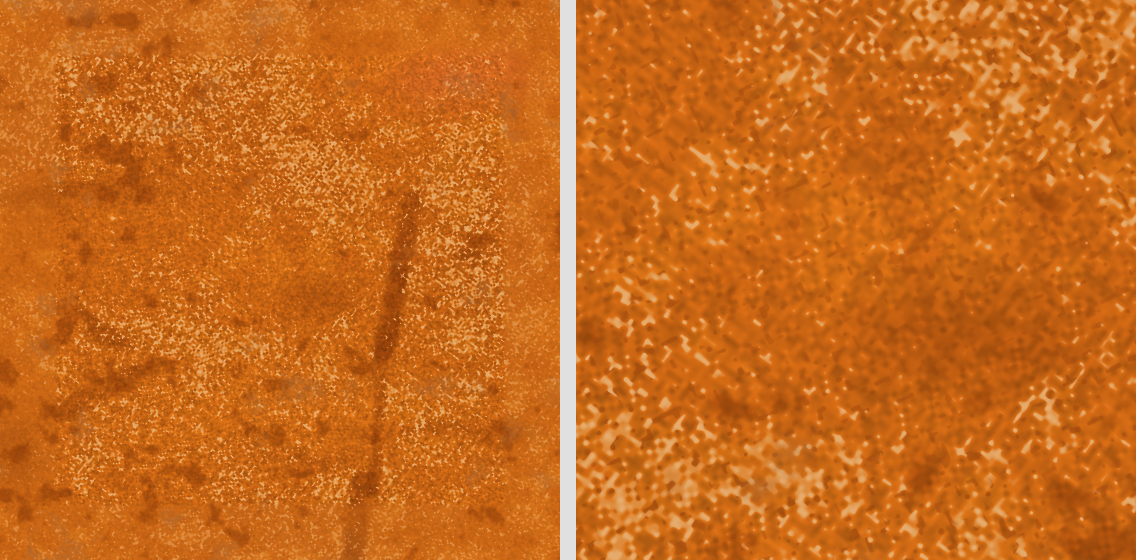
Left, the full canvas; right, a detail of the centre.
Write a three.js fragment shader that draws this texture.

```glsl
// Weathered orange plaster with pale grainy patches, dark smudges and a long crease.
varying vec2 vUv;

float hash(vec2 p) {
  return fract(sin(dot(p, vec2(127.1, 311.7))) * 43758.5453);
}

float noise(vec2 p) {
  vec2 i = floor(p);
  vec2 f = fract(p);
  f = f * f * (3.0 - 2.0 * f);
  return mix(mix(hash(i), hash(i + vec2(1.0, 0.0)), f.x),
             mix(hash(i + vec2(0.0, 1.0)), hash(i + vec2(1.0, 1.0)), f.x), f.y);
}

float fbm(vec2 p) {
  float sum = 0.0;
  float amp = 0.5;
  for (int i = 0; i < 5; i++) {
    sum += amp * noise(p);
    p = mat2(1.6, 1.2, -1.2, 1.6) * p + 7.3;
    amp *= 0.5;
  }
  return sum;
}

// Soft elliptical spot, one at its centre
float blob(vec2 p, vec2 centre, vec2 radius) {
  vec2 d = (p - centre) / radius;
  return exp(-dot(d, d));
}

// Soft stroke from a to b
float stroke(vec2 p, vec2 a, vec2 b, float width) {
  vec2 ab = b - a;
  float t = clamp(dot(p - a, ab) / dot(ab, ab), 0.0, 1.0);
  return 1.0 - smoothstep(width * 0.25, width, length(p - a - ab * t));
}

void main() {
  vec2 uv = vUv;
  vec2 warped = uv + 0.09 * (vec2(fbm(uv * 9.0), fbm(uv * 9.0 + 31.0)) - 0.48);
  float cloud = fbm(uv * 5.0 + 3.0) - 0.48;
  float mottle = fbm(uv * 26.0 + 11.0) - 0.48;

  // Faded margin around a squarer inner panel
  vec2 edge = min(uv, 1.0 - uv);
  float panel = smoothstep(0.094, 0.104, min(edge.x, edge.y));

  // Where pale grain gathers, and where the surface is bare
  float pale = 0.30 + 0.5 * cloud + 1.7 * mottle;
  pale += 0.70 * blob(warped, vec2(0.32, 0.81), vec2(0.27, 0.13));
  pale += 0.60 * blob(warped, vec2(0.57, 0.68), vec2(0.14, 0.13));
  pale += 0.70 * blob(warped, vec2(0.84, 0.53), vec2(0.13, 0.27));
  pale += 0.50 * blob(warped, vec2(0.42, 0.40), vec2(0.22, 0.12));
  pale += 0.40 * blob(warped, vec2(0.55, 0.07), vec2(0.26, 0.10));
  pale += 0.45 * blob(warped, vec2(0.45, 1.00), vec2(0.45, 0.06));
  pale += 0.30 * blob(warped, vec2(0.20, 0.20), vec2(0.10, 0.05));
  pale += 0.30 * blob(warped, vec2(0.00, 0.75), vec2(0.08, 0.12));
  pale -= 0.60 * blob(warped, vec2(0.74, 0.86), vec2(0.18, 0.10));
  pale -= 0.45 * blob(warped, vec2(0.14, 0.60), vec2(0.22, 0.08));
  pale -= 0.75 * blob(warped, vec2(0.53, 0.50), vec2(0.11, 0.09));
  pale = clamp(pale, 0.0, 1.0);

  // Smudges and the crease
  float dark = 0.60 * blob(warped, vec2(0.55, 0.47), vec2(0.08, 0.045));
  dark += 0.50 * blob(warped, vec2(0.12, 0.65), vec2(0.18, 0.022));
  dark += 0.80 * blob(warped, vec2(0.85, 0.55), vec2(0.035, 0.025));
  dark += 0.45 * blob(warped, vec2(0.02, 0.19), vec2(0.05, 0.06));
  dark += 0.50 * blob(warped, vec2(0.80, 0.24), vec2(0.16, 0.015));
  dark += 0.40 * blob(warped, vec2(0.58, 0.19), vec2(0.10, 0.02));
  dark += 0.65 * stroke(warped, vec2(0.11, 0.28), vec2(0.27, 0.35), 0.030);
  dark += 0.55 * stroke(warped, vec2(0.13, 0.46), vec2(0.24, 0.40), 0.022);
  vec2 bent = mix(uv, warped, 0.2);
  dark += 1.10 * stroke(bent, vec2(0.735, 0.64), vec2(0.685, 0.37), 0.028);
  dark += 0.50 * stroke(bent, vec2(0.685, 0.37), vec2(0.672, 0.12), 0.016);
  dark += 0.80 * stroke(bent, vec2(0.655, 0.14), vec2(0.625, 0.0), 0.030);
  dark *= 0.85 + 1.8 * mottle;
  dark += 0.7 * smoothstep(0.13, 0.3, -0.4 * cloud - mottle);
  dark = clamp(dark, 0.0, 1.0);

  // Fine and medium grain, turned so that no rows or columns show
  vec2 turned = mat2(0.8, 0.6, -0.6, 0.8) * uv;
  float fine = noise(turned * 270.0);
  float grain = 0.75 * fine + 0.25 * noise(uv * 125.0 + 17.0);
  float pits = noise(mat2(0.9, -0.44, 0.44, 0.9) * uv * 260.0 + 53.0);

  // Base coat: burnt orange with brighter and redder areas
  vec3 color = vec3(0.79, 0.395, 0.075);
  float glow = smoothstep(0.0, 0.2, 0.6 * cloud + mottle);
  glow = max(glow, 0.7 * blob(warped, vec2(0.45, 0.27), vec2(0.36, 0.13)));
  color = mix(color, vec3(0.88, 0.475, 0.09), 0.55 * glow);
  float blush = blob(warped, vec2(0.82, 0.85), vec2(0.13, 0.06));
  color = mix(color, vec3(0.83, 0.40, 0.14), 0.8 * blush);
  color = mix(color, vec3(0.56, 0.24, 0.035), 0.85 * dark);
  color *= 1.0 + (grain - 0.5) * mix(0.32, 0.50, pale) * mix(0.5, 1.0, panel);

  // Dark pits and pale specks
  float pit = smoothstep(0.66, 0.88, pits) * mix(0.35, 0.65, pale);
  color = mix(color, vec3(0.60, 0.27, 0.05), pit * mix(0.5, 1.0, panel));
  float limit = mix(0.84, 0.50, pale) + 0.15 * dark;
  float speck = smoothstep(limit - 0.03, limit + 0.13, grain);
  vec3 cream = mix(vec3(0.87, 0.55, 0.24), vec3(0.90, 0.68, 0.44), smoothstep(0.6, 0.95, fine));
  color = mix(color, cream, speck * mix(0.62, 0.97, panel));

  // Thin haze over the margin and greyish dust in patches
  color = mix(color, vec3(0.82, 0.47, 0.17), 0.28 * (1.0 - panel) * pale);
  float dust = smoothstep(0.62, 0.76, fbm(uv * 13.0 + 71.0));
  color = mix(color, vec3(0.68, 0.43, 0.23), 0.6 * dust * pits);

  gl_FragColor = vec4(color, 1.0);
}
```
